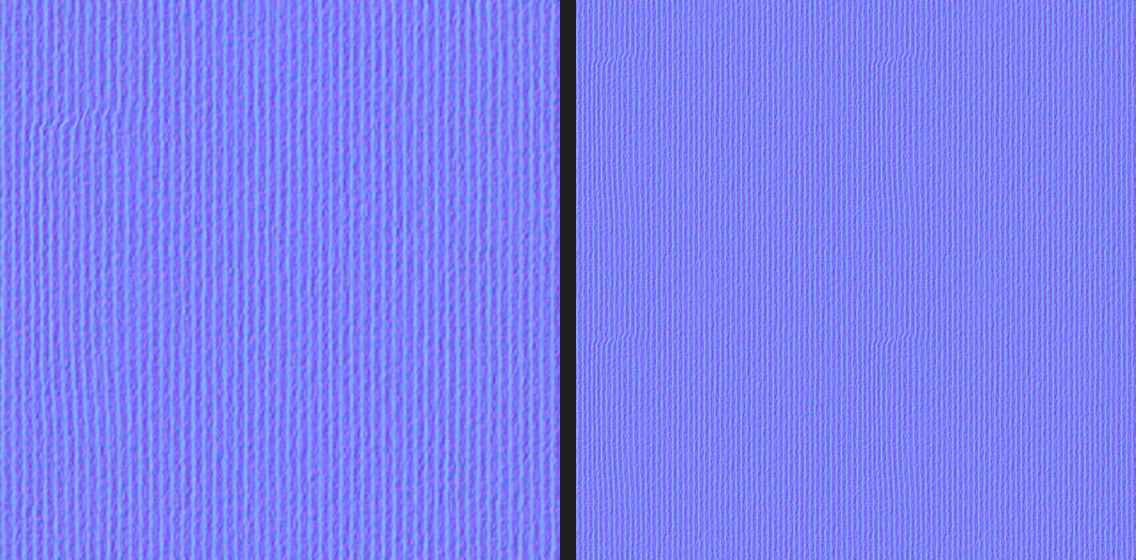
Left: one tile. Right: repeated 2 by 2.
Give the GLSL for this texture map, as a Shadertoy shader.

```glsl
// Tangent-space normal map of a ribbed, grainy corduroy weave that tiles.

float hash(vec2 p) {
    return fract(sin(dot(p, vec2(12.9898, 78.233))) * 43758.5453);
}

// Wraps a cell index; the half keeps rounding away from the cell border.
vec2 wrapCell(vec2 cell, vec2 cells) {
    return floor(mod(cell + 0.5, cells));
}

// Value noise over the unit square that wraps after a whole number of cells.
float tileNoise(vec2 uv, vec2 cells) {
    vec2 p = uv * cells;
    vec2 i = floor(p);
    vec2 f = fract(p);
    f = f * f * (3.0 - 2.0 * f);
    vec2 a = wrapCell(i, cells);
    vec2 b = wrapCell(i + 1.0, cells);
    return mix(mix(hash(a), hash(vec2(b.x, a.y)), f.x),
               mix(hash(vec2(a.x, b.y)), hash(b), f.x), f.y);
}

// Worn area where the ribs slip sideways, with a ragged upper edge.
float slippedPatch(vec2 uv) {
    float x = fract(uv.x);
    float y = fract(uv.y);
    float top = 0.765 + 0.022 * smoothstep(0.13, 0.16, x) + 0.012 * tileNoise(uv, vec2(60.0, 8.0));
    float across = smoothstep(0.015, 0.1, x) * (1.0 - smoothstep(0.16, 0.3, x));
    float along = smoothstep(0.15, 0.45, y) * (1.0 - smoothstep(top, top + 0.016, y));
    return across * along;
}

// Angle around one rib, slightly bent and frayed.
float ribAngle(vec2 uv) {
    float bend = tileNoise(uv, vec2(16.0, 9.0)) - 0.5;
    float fray = tileNoise(uv, vec2(53.0, 90.0)) - 0.5;
    float phase = 53.0 * uv.x - 0.28 + 0.1 * bend + 0.13 * fray;
    return 6.2831853 * (phase + 0.5 * slippedPatch(uv));
}

float ribHeight(vec2 uv, float angle) {
    float strength = mix(0.75, 1.25, tileNoise(uv, vec2(53.0, 5.0)));
    return 0.00073 * strength * (sin(angle) + 0.15 * sin(2.0 * angle));
}

float grainHeight(vec2 uv) {
    // A whole turn of shear leans the short fibres and still wraps.
    float leaning = tileNoise(vec2(uv.x + uv.y, uv.y), vec2(120.0, 170.0));
    float upright = tileNoise(uv, vec2(157.0, 97.0));
    float fuzz = tileNoise(uv, vec2(233.0, 167.0));
    return 0.001 * leaning + 0.0013 * upright + 0.0006 * fuzz;
}

float clothHeight(vec2 uv) {
    float angle = ribAngle(uv);
    // The bright flank is smoother than the furrow.
    float roughness = 0.85 - 0.25 * cos(angle);
    return ribHeight(uv, angle) + roughness * (grainHeight(uv) - 0.00145);
}

void mainImage(out vec4 fragColor, in vec2 fragCoord) {
    vec2 uv = fragCoord / iResolution.xy;

    // Slopes by central differences
    vec2 e = vec2(0.0006, 0.0);
    float slopeX = (clothHeight(uv + e.xy) - clothHeight(uv - e.xy)) / (2.0 * e.x);
    float slopeY = (clothHeight(uv + e.yx) - clothHeight(uv - e.yx)) / (2.0 * e.x);

    // The map is turned a quarter: green holds the slope across the ribs.
    vec3 normal = normalize(vec3(0.08 * slopeX - slopeY, slopeX + 0.015, 1.0));
    vec3 color = 0.5 + 0.5 * normal;

    // Duller pits of grain inside the furrows
    float furrow = 0.5 - 0.5 * cos(ribAngle(uv));
    float pit = 1.0 - smoothstep(0.0008, 0.0016, grainHeight(uv));
    color -= vec3(0.04, 0.01, 0.08) * pit * furrow;

    fragColor = vec4(color, 1.0);
}
```
